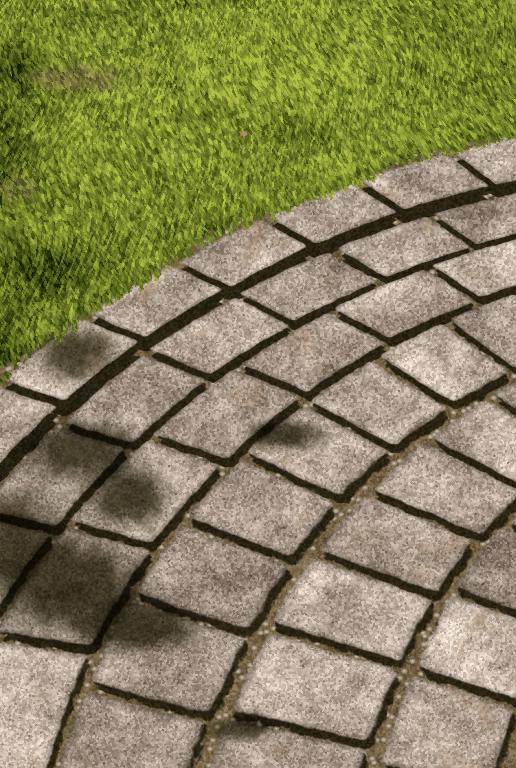
Reproduce this texture procedurally as a WebGL 1 fragment shader.

```glsl
precision highp float;
uniform vec2 u_resolution;

vec2 hash2(vec2 p) {
  return fract(sin(vec2(dot(p, vec2(127.1, 311.7)), dot(p, vec2(269.5, 183.3)))) * 43758.5);
}

// Cellular noise: distance to the nearest seed, and that seed's random value
vec2 cells(vec2 p) {
  vec2 base = floor(p), best = vec2(9.0, 0.0);
  for (int j = -1; j <= 1; j++) {
    for (int i = -1; i <= 1; i++) {
      vec2 cell = base + vec2(float(i), float(j));
      vec2 seed = hash2(cell);
      float d = length(cell + seed - p);
      if (d < best.x) best = vec2(d, fract(seed.x * 7.3 + seed.y * 3.1));
    }
  }
  return best;
}

// Layered sines, roughly -1 to 1
float waves(vec2 p) {
  float sum = 0.0, amp = 0.5;
  for (int i = 0; i < 4; i++) {
    sum += amp * sin(p.x + 1.7 * sin(p.y * 0.8)) * cos(p.y + 1.3 * sin(p.x * 0.7));
    p = mat2(1.5, 1.1, -1.1, 1.5) * p + 2.3;
    amp *= 0.6;
  }
  return sum;
}

float blob(vec2 p, float x, float y, float rx, float ry) {
  vec2 q = (p - vec2(x, y)) / vec2(rx, ry);
  return exp(-dot(q, q));
}

// Perspective ground plane to (row, angle) of the concentric courses
vec2 courses(vec2 p) {
  float depth = p.y + 1.042;
  vec2 g = vec2(0.6515 - (p.x - 0.336) / depth, 2.604 / depth - 1.2294);
  float angle = atan(g.y, g.x), radius = length(g), low = max(0.3 - angle, 0.0);
  float bend = 0.2 * low * low * smoothstep(0.8, 0.7, radius);
  bend += 0.025 * max(0.75 - angle, 0.0) * smoothstep(0.87, 0.94, radius);
  radius += 0.055 * (angle - 0.6) * smoothstep(0.96, 0.85, radius) - bend;
  float row = (0.985 - radius) / 0.0835;
  row += 0.13 * sin(row - 1.0);
  row += 0.04 + 0.065 * smoothstep(1.0, 3.0, row) - 0.26 * smoothstep(3.0, 5.2, row);
  return vec2(row, angle);
}

// Signed distance to a paving stone, and its id
vec3 stone(vec2 p) {
  vec2 c = courses(p);
  float k = clamp(floor(c.x), 0.0, 5.0), inner = k - 3.0;
  float pitch = k < 2.5 ? 0.121 + 0.012 * k : 0.117 + 0.01 * inner * inner;
  float phase = k < 0.5 ? 0.53 : k < 1.5 ? 0.96 : k < 2.5 ? 0.83 : k < 3.5 ? 0.70 : k < 4.5 ? 0.47 : 0.90;
  float skew = step(2.5, k) * (0.15 + 0.08 * smoothstep(0.45, 0.1, c.y));
  float along = c.y / pitch - phase + 0.5 + skew * (c.x - k - 0.5);
  vec2 id = vec2(floor(along), k), rnd = hash2(id + 4.0) - 0.5;
  vec2 size = vec2(pitch * (0.943 - 0.0835 * k), 0.0835);
  vec2 q = (vec2(fract(along), c.x - k) - 0.5) * size;
  q += rnd.x * 0.05 * vec2(q.y, -q.x) + rnd.yx * 0.002;
  q.y += k < 0.5 ? 0.006 : 0.0;
  q += 0.0014 * vec2(waves(p * 70.0), waves(p.yx * 80.0));
  vec2 e = abs(q) - size * 0.5 + vec2(0.0085, k < 0.5 ? 0.0105 : 0.009);
  return vec3(length(max(e, 0.0)) + min(max(e.x, e.y), 0.0) - 0.004, id);
}

void main() {
  vec2 p = gl_FragCoord.xy / u_resolution.y;
  p.y = 1.0 - p.y;
  float aa = 0.9 / u_resolution.y;
  float row = courses(p).x;
  float soft = waves(p * 22.0), fine = waves(p * 95.0 + 3.0);
  vec2 grain = cells(p * 350.0);

  // Sandy joints with pebbles
  vec2 pebble = cells(p * vec2(85.0, 105.0));
  vec3 col = mix(vec3(0.32, 0.26, 0.16), vec3(0.60, 0.52, 0.39), 0.5 + 0.3 * fine + 0.6 * (grain.y - 0.5));
  float round = smoothstep(0.42, 0.32, pebble.x) * step(0.55, pebble.y);
  col = mix(col, vec3(0.76, 0.70, 0.59) * (1.1 - 1.3 * pebble.x), round);

  // Stone sides and cast shadow, below and right of each top
  float drop = mix(0.025, 0.012, smoothstep(0.6, 1.8, row));
  float side = stone(p - vec2(0.004, drop)).x;
  float mid = stone(p - vec2(0.002, drop * 0.5)).x;
  float dark = smoothstep(aa, -aa, min(side, mid) - 0.003 * fine);
  col = mix(col, vec3(0.12, 0.095, 0.05) + 0.08 * grain.y * vec3(1.0, 1.0, 0.5), dark);

  // Weathered stone tops
  vec3 s = stone(p);
  vec2 rnd = hash2(s.yz + 9.0);
  float patchy = waves(p * vec2(42.0, 52.0) + rnd * 20.0);
  float tone = 0.48 + 0.4 * soft + 0.36 * patchy + 0.28 * fine + 0.78 * (grain.y - 0.5) + 0.45 * (rnd.x - 0.5);
  vec3 top = mix(vec3(0.555, 0.495, 0.435), vec3(0.85, 0.79, 0.73), tone);
  vec2 pit = cells(p * 120.0 + 7.0);
  top *= 1.0 - 0.25 * smoothstep(0.25, 0.1, pit.x) * step(0.8, pit.y);
  top = mix(top, vec3(0.63, 0.50, 0.36), 0.3 * smoothstep(0.35, 0.8, waves(p * 31.0 + rnd * 9.0)));
  top *= 1.0 - 0.2 * smoothstep(-0.005, 0.0, s.x);
  col = mix(col, top, smoothstep(aa, -aa, s.x));

  // Dappled tree shade over the paving
  float shade = blob(p, 0.098, 0.460, 0.06, 0.035) + blob(p, 0.10, 0.585, 0.08, 0.04)
    + blob(p, 0.01, 0.71, 0.07, 0.07) + blob(p, 0.11, 0.765, 0.08, 0.06)
    + blob(p, 0.165, 0.65, 0.06, 0.04) + blob(p, 0.19, 0.82, 0.08, 0.035)
    + blob(p, 0.365, 0.567, 0.05, 0.02) + blob(p, 0.31, 0.95, 0.05, 0.02);
  shade = smoothstep(0.2, 0.95, shade + 0.32 * soft + 0.2 * fine);
  col *= mix(vec3(1.0), vec3(0.38, 0.37, 0.28), shade);

  // Lawn of leaning blades, thinner toward the far end
  float scale = 1.55 / (p.y + 1.042);
  vec2 lean = p + vec2(p.y * 0.25 + 0.012 * sin(p.y * 31.0 + p.x * 17.0), 0.01 * soft);
  vec2 blade = cells(lean * vec2(230.0, 100.0) * scale);
  vec2 cross = cells((p - vec2(p.y * 0.5, 0.0)) * vec2(310.0, 170.0));
  float light = 0.57 + 0.6 * (blade.y - 0.5) + 0.6 * (cross.y - 0.5) + 0.3 * (0.45 - blade.x);
  light += 0.2 * soft + 0.18 * fine + 0.18 * blob(p, 0.38, 0.12, 0.25, 0.12);
  float gloom = blob(p, 0.01, 0.085, 0.04, 0.03) + blob(p, 0.0, 0.20, 0.035, 0.05)
    + blob(p, 0.05, 0.35, 0.08, 0.035) + 0.6 * blob(p, 0.0, 0.46, 0.06, 0.06)
    + 0.5 * blob(p, 0.41, 0.165, 0.06, 0.02) + 0.5 * blob(p, 0.57, 0.045, 0.05, 0.02);
  light -= 0.6 * gloom * (0.8 + 0.5 * fine);
  light -= 0.25 * smoothstep(-0.3, 0.05, row);
  vec3 lawn = mix(vec3(0.22, 0.275, 0.055), vec3(0.62, 0.68, 0.235), clamp(light, -0.4, 1.2));
  float bare = blob(p, 0.10, 0.10, 0.09, 0.022) + 0.7 * blob(p, 0.02, 0.24, 0.05, 0.03);
  lawn = mix(lawn, vec3(0.50, 0.44, 0.28) * (0.6 + 0.6 * cross.y), 0.6 * smoothstep(0.35, 0.9, bare + 0.4 * fine));
  float fringe = row - 0.01 - 0.25 * (blade.y - 0.5) - 0.14 * soft;
  col = mix(col, lawn, smoothstep(0.04, -0.04, fringe));

  // Fallen leaf on the lawn
  col = mix(col, vec3(0.72, 0.54, 0.42), smoothstep(0.005, 0.003, length((p - vec2(0.318, 0.174)) * vec2(1.0, 1.3))));

  gl_FragColor = vec4(clamp(col, 0.0, 1.0), 1.0);
}
```
